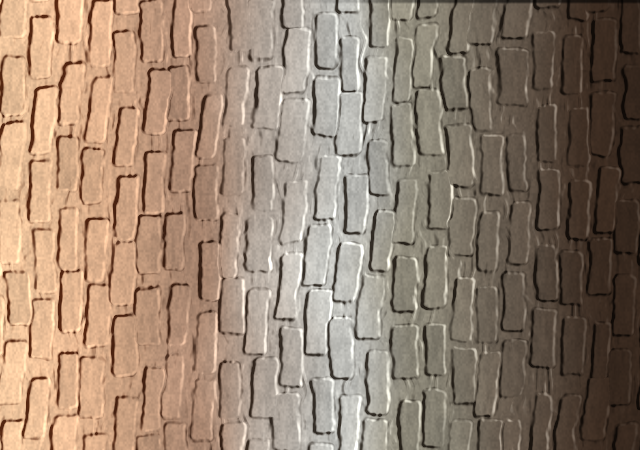
A WebGL 1 fragment shader for this texture:

```glsl
precision highp float;
// Hand-laid upright bricks in metallic relief, fading from copper through silver to dark bronze.
uniform vec2 u_resolution;

#define COLUMNS 23.0
#define ROWS 6.2
#define ASPECT 1.4222
#define CORNER 0.008
#define LEAN 0.035
#define WARP 0.034
#define LIGHT_STEP 0.0034
#define SHADOW 0.85
#define GLOSS 0.50
#define CREVICE 0.85
#define ROUGHNESS 0.62
#define GRAIN 0.22

float hash(vec2 p) {
  p = fract(p * vec2(0.1031, 0.1137));
  p += dot(p, p.yx + 33.33);
  return fract((p.x + p.y) * p.x * 17.31);
}

float noise(vec2 p) {
  vec2 i = floor(p), f = fract(p);
  f = f * f * (3.0 - 2.0 * f);
  return mix(mix(hash(i), hash(i + vec2(1.0, 0.0)), f.x),
             mix(hash(i + vec2(0.0, 1.0)), hash(i + vec2(1.0)), f.x), f.y);
}

float roundedBox(vec2 p, vec2 halfSize) {
  vec2 q = abs(p) - halfSize + CORNER;
  return length(max(q, 0.0)) + min(max(q.x, q.y), 0.0) - CORNER;
}

// x: height of the relief, y: signed distance to the closest brick, z: its tone
vec3 relief(vec2 p) {
  // Large bends, then small wobbles of the hand-pressed edges
  vec2 q = p;
  q.x += WARP * (noise(p * vec2(4.0, 3.5) + 7.0) - 0.5);
  q += 0.008 * (vec2(noise(p * 26.0), noise(p * 26.0 + 51.0)) - 0.5);
  q += 0.003 * (vec2(noise(p * 85.0 + 9.0), noise(p * 85.0 + 71.0)) - 0.5);

  vec2 pitch = vec2(ASPECT / COLUMNS, 1.0 / ROWS);
  float column = floor(q.x / pitch.x);
  float brick = 0.0, closest = 1.0, tone = 0.5;
  for (int i = -1; i <= 1; i++) {
    float c = column + float(i);
    float stagger = 0.5 * mod(c, 2.0) + 0.6 * hash(vec2(c + 40.0, 3.0));
    float row = floor(q.y / pitch.y + stagger);
    for (int j = -1; j <= 1; j++) {
      vec2 id = vec2(c, row + float(j)) + 60.0;
      float a = hash(id), b = hash(id + 19.7), k = hash(id + 43.1);
      vec2 center = vec2(c + 0.5 + 0.34 * (a - 0.5),
                         row + float(j) + 0.5 - stagger + 0.2 * (b - 0.5)) * pitch;
      vec2 local = q - center;
      local.x -= local.y * (LEAN + 0.12 * (k - 0.5));
      vec2 halfSize = pitch * vec2(0.32 + 0.12 * b, 0.36 + 0.09 * k);
      float d = roundedBox(local, halfSize);
      brick = max(brick, (0.7 + 0.3 * a) * smoothstep(0.004, -0.005, d));
      if (d < closest) { closest = d; tone = k; }
    }
  }

  // Torn plaster ridges in the joints, brushed grain on the faces
  vec2 torn = p + 0.02 * vec2(noise(p * 22.0 + 5.0), noise(p * 22.0 + 37.0));
  float ridge = 1.0 - abs(2.0 * noise(torn * vec2(62.0, 17.0)) - 1.0);
  float plaster = 0.7 * ridge + 0.5 * noise(torn * vec2(130.0, 55.0));
  float brushed = noise(p * vec2(170.0, 75.0));
  float height = brick + ROUGHNESS * plaster * (1.0 - 0.88 * brick) + 0.13 * brushed;
  return vec3(height, closest, tone);
}

vec3 metal(float x) {
  vec3 c = mix(vec3(0.95, 0.78, 0.62), vec3(0.87, 0.69, 0.55), smoothstep(0.0, 0.17, x));
  c = mix(c, vec3(0.68, 0.54, 0.45), smoothstep(0.13, 0.30, x));
  c = mix(c, vec3(0.69, 0.65, 0.61), smoothstep(0.30, 0.43, x));
  c = mix(c, vec3(0.75, 0.75, 0.73), smoothstep(0.42, 0.53, x));
  c = mix(c, vec3(0.55, 0.53, 0.47), smoothstep(0.54, 0.65, x));
  c = mix(c, vec3(0.40, 0.35, 0.30), smoothstep(0.65, 0.81, x));
  return mix(c, vec3(0.22, 0.16, 0.12), smoothstep(0.78, 0.96, x));
}

void main() {
  vec2 uv = gl_FragCoord.xy / u_resolution;
  vec2 p = uv * vec2(ASPECT, 1.0);

  // Light comes from the right, low over the copper and high over the silver
  vec2 light = normalize(vec2(1.0, mix(-0.6, 0.5, smoothstep(0.2, 0.5, uv.x))));
  vec3 surface = relief(p);
  float slope = relief(p - light * LIGHT_STEP).x - relief(p + light * LIGHT_STEP).x;

  // Base metal with uneven patina and a tone for each brick
  float patina = noise(p * vec2(7.0, 5.0) + 13.0);
  float grain = 0.5 * (noise(p * vec2(130.0, 34.0)) + noise(p * vec2(240.0, 190.0))) - 0.5;
  float face = smoothstep(0.002, -0.004, surface.y);
  vec3 color = metal(uv.x + 0.05 * (patina - 0.5));
  color *= 0.92 + 0.16 * patina + GRAIN * grain + 0.14 * (surface.z - 0.5) * face;

  // Shadowed flanks and dark joints, browner on the copper side
  vec3 shadowTint = mix(vec3(0.36, 0.20, 0.11), vec3(0.28, 0.25, 0.22), smoothstep(0.1, 0.5, uv.x));
  float shade = SHADOW * smoothstep(0.04, 0.65, -slope);
  float joint = CREVICE * smoothstep(0.0055, 0.0005, abs(surface.y - 0.002));
  joint *= smoothstep(0.3, -0.35, slope) * smoothstep(0.1, 0.6, noise(p * vec2(14.0, 11.0) + 3.0));
  color = mix(color, color * shadowTint, clamp(shade + joint, 0.0, 1.0));

  // Glossy rims, strongest around the silver band
  float sheen = mix(0.6, 1.0, smoothstep(0.25, 0.5, uv.x)) * mix(1.0, 0.3, smoothstep(0.76, 0.95, uv.x));
  vec3 glint = mix(vec3(1.0, 0.82, 0.66), vec3(0.95, 0.96, 0.93), smoothstep(0.2, 0.45, uv.x));
  color += glint * GLOSS * sheen * smoothstep(0.06, 0.75, slope) * (0.4 + 0.9 * patina);

  // Dim upper right border
  color *= 1.0 - 0.6 * smoothstep(0.990, 0.997, uv.y) * smoothstep(0.4, 0.8, uv.x);
  gl_FragColor = vec4(clamp(color, 0.0, 1.0), 1.0);
}
```
